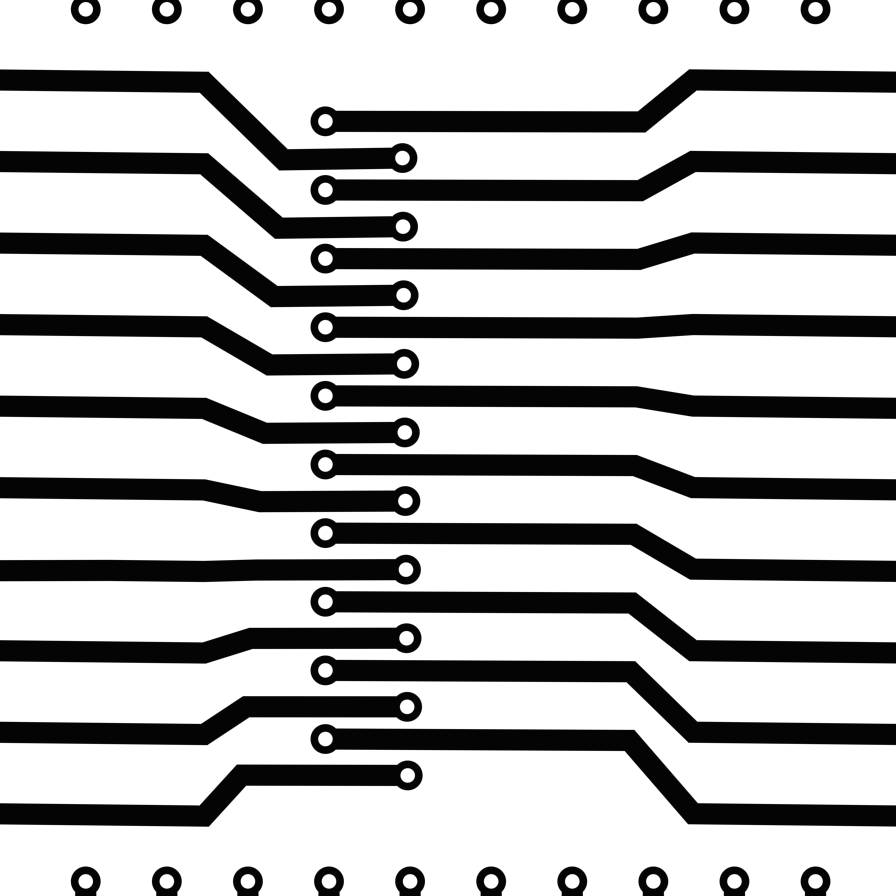
This pattern is drawn by a Shadertoy shader. Its source:

```glsl
// Circuit board artwork: ten black tracks enter from each side, bend twice and
// end in two interleaved columns of ring pads, with via rows at top and bottom.
// Each track is a mitred stroke: signed line distances joined by min or max.

// Signed distance to the endless line through a and b, positive above it
float lineSide(vec2 p, vec2 a, vec2 b) {
    vec2 dir = normalize(b - a);
    return dot(p - a, vec2(-dir.y, dir.x));
}

// Joins two line distances at corner b with a sharp mitre
float mitre(float first, float second, vec2 a, vec2 b, vec2 c) {
    vec2 u = b - a, v = c - b;
    return u.x * v.y - u.y * v.x > 0.0 ? min(first, second) : max(first, second);
}

// Stroke through four points running from left to right, cut off at both ends
float track(vec2 p, vec2 a, vec2 b, vec2 c, vec2 d) {
    float side = mitre(lineSide(p, a, b), lineSide(p, b, c), a, b, c);
    side = mitre(side, lineSide(p, c, d), b, c, d);
    return max(abs(side) - 0.0118, max(a.x - p.x, p.x - d.x));
}

void mainImage(out vec4 fragColor, in vec2 fragCoord) {
    vec2 p = fragCoord / iResolution.xy;
    float copper = 1.0;     // distance to the tracks
    float pad = 1.0;        // distance to the nearest pad centre

    for (int i = 0; i < 10; i++) {
        float n = float(i);
        float outer = 0.091 * n;    // drop between rows at the canvas edge

        // Left track, ending in the right-hand pad column
        vec2 leftPad = vec2(0.4492 + 0.00065 * n, 0.8236 - 0.07656 * n);
        copper = min(copper, track(p,
            vec2(-0.01, 0.9108 - outer),
            vec2(0.2279, 0.9082 - outer),
            vec2(0.3164 - 0.0052 * n, 0.8216 - 0.0763 * n),
            leftPad));

        // Right track, starting in the left-hand pad column
        vec2 rightPad = vec2(0.3632, 0.8646 - 0.0766 * n);
        copper = min(copper, track(p,
            rightPad,
            vec2(0.7161 - 0.0015 * n, 0.8639 - 0.0767 * n),
            vec2(0.7734, 0.9108 - outer),
            vec2(1.01, 0.9082 - outer)));

        pad = min(pad, min(distance(p, leftPad), distance(p, rightPad)));
    }

    // Via rows, the lower ones with a stub running off the canvas
    float column = clamp(round((p.x - 0.0957) / 0.0905), 0.0, 9.0);
    float viaX = p.x - 0.0957 - 0.0905 * column;
    pad = min(pad, length(vec2(viaX, p.y - 0.9896)));
    pad = min(pad, length(vec2(viaX, p.y - 0.0163)));
    copper = min(copper, max(abs(viaX) - 0.0118, p.y - 0.0163));

    // Add the pad discs, then drill the holes
    float ink = max(min(copper, pad - 0.0166), 0.0081 - pad);
    float blur = 0.75 / iResolution.y;
    vec3 color = mix(vec3(0.015), vec3(1.0), smoothstep(-blur, blur, ink));
    fragColor = vec4(color, 1.0);
}
```
